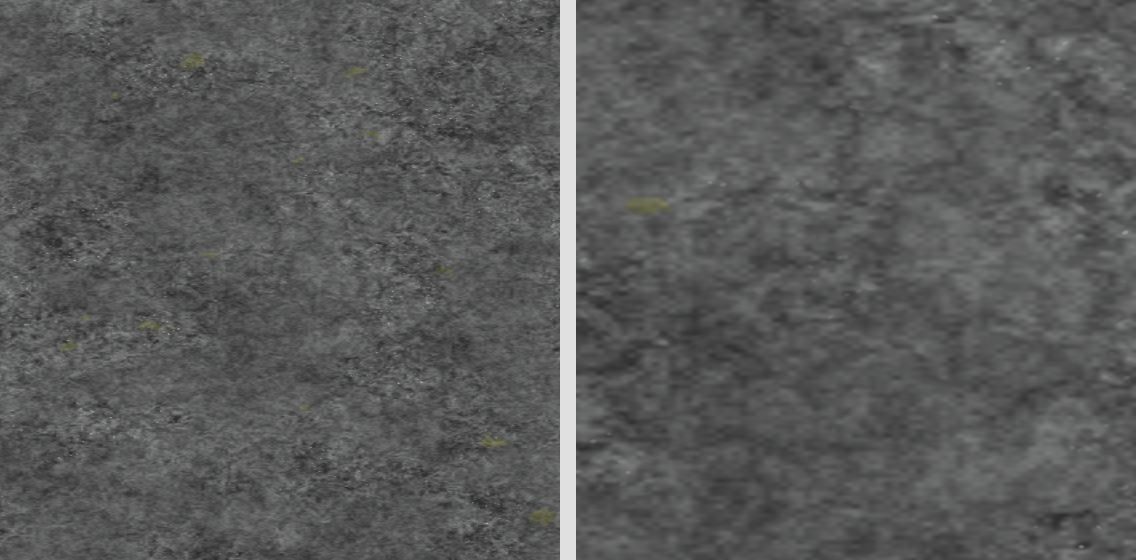
Left: the whole. Right: its middle third, enlarged.
Reproduce this texture procedurally as a WebGL 2 fragment shader.

```glsl
#version 300 es
precision highp float;
// Weathered dark grey stone with a faint horizontal grain.
// Layered noise gives the tone, scattered cellular flakes give pits and
// bright specks, and a few broken ellipses give olive lichen stains.

#define BASE_TONE 0.350
#define GRAIN_CONTRAST 1.0
#define FLATTEN 1.8
#define PIT_DEPTH 0.085
#define FLAKE_LIGHT 0.085
#define SPECK_LIGHT 0.24
#define STAIN_SHARE 0.12
#define STAIN_COLOR vec3(0.43, 0.43, 0.27)

uniform vec2 u_resolution;
out vec4 outColor;

// Integer hash: three random values in 0..1 for a cell and a seed.
vec3 hash3(vec2 cell, int seed) {
    uvec3 v = uvec3(ivec3(ivec2(cell), seed)) * 1664525u + 1013904223u;
    v.x += v.y * v.z; v.y += v.z * v.x; v.z += v.x * v.y;
    v ^= v >> 16u;
    v.x += v.y * v.z; v.y += v.z * v.x; v.z += v.x * v.y;
    return vec3(v >> 8u) / 16777216.0;
}

// Smooth value noise in -1..1.
float noise(vec2 p, int seed) {
    vec2 i = floor(p), f = fract(p);
    f = f * f * (3.0 - 2.0 * f);
    float low = mix(hash3(i, seed).x, hash3(i + vec2(1, 0), seed).x, f.x);
    float high = mix(hash3(i + vec2(0, 1), seed).x, hash3(i + 1.0, seed).x, f.x);
    return 2.0 * mix(low, high, f.y) - 1.0;
}

// Noise stretched along x; frequency counts features across the canvas.
float grain(vec2 uv, float frequency, int seed) {
    return noise(uv * frequency * vec2(1.0, FLATTEN), seed);
}

// Scattered flat flakes, one candidate per cell, each with its own strength.
float flakes(vec2 uv, float cells, float share, float radius, float blur, int seed) {
    vec2 grid = cells * vec2(1.0, 1.5);
    vec2 home = floor(uv * grid);
    float cover = 0.0;
    for (int y = -1; y <= 1; y++) {
        for (int x = -1; x <= 1; x++) {
            vec2 cell = home + vec2(x, y);
            vec3 place = hash3(cell, seed);
            vec3 trait = hash3(cell, seed + 1);
            vec2 offset = uv - (cell + place.xy) / grid;
            offset.y += offset.x * (trait.z - 0.5) * 0.7;
            float size = radius * mix(0.5, 1.0, trait.x);
            float dist = length(offset * vec2(1.0, 1.6));
            float disc = 1.0 - smoothstep(size - blur, size + blur, dist);
            cover = max(cover, disc * mix(0.35, 1.0, trait.y) * step(place.z, share));
        }
    }
    return cover;
}

// Sparse ragged stains, gathered towards the middle of the canvas.
float stains(vec2 uv) {
    vec2 grid = vec2(8.0, 12.0);
    vec2 home = floor(uv * grid);
    float ragged = 0.45 * grain(uv, 45.0, 60) + 0.45 * grain(uv, 110.0, 61);
    float cover = 0.0;
    for (int y = -1; y <= 1; y++) {
        for (int x = -1; x <= 1; x++) {
            vec2 cell = home + vec2(x, y);
            vec3 place = hash3(cell, 62);
            vec2 center = (cell + place.xy) / grid;
            float near = 1.0 - smoothstep(0.15, 0.55, length(center - vec2(0.45, 0.6)));
            float size = mix(0.012, 0.032, hash3(cell, 63).x);
            float dist = length((uv - center) * vec2(1.0, 2.2)) / size;
            float blot = 1.0 - smoothstep(0.45, 1.05, dist + ragged);
            cover = max(cover, blot * step(place.z, STAIN_SHARE * (0.25 + 1.6 * near)));
        }
    }
    return cover;
}

void main() {
    float extent = min(u_resolution.x, u_resolution.y);
    vec2 uv = gl_FragCoord.xy / extent;
    float pixel = 1.0 / extent;

    // Bend the domain slightly so that layers do not align.
    vec2 bent = uv + 0.006 * vec2(grain(uv, 24.0, 1), grain(uv, 31.0, 2));
    float broad = grain(bent, 5.0, 3);
    float patches = grain(bent, 14.0, 4);
    float rough = smoothstep(-0.35, 0.55, 0.6 * grain(bent, 7.0, 5) + 0.5 * grain(bent, 22.0, 6));

    // Tone from broad clouds down to fine grit.
    float fine = 0.050 * grain(bent, 48.0, 7) + 0.065 * grain(bent, 105.0, 8)
               + 0.055 * grain(uv, 210.0, 9);
    float tone = BASE_TONE + 0.026 * broad + 0.036 * patches;
    tone += GRAIN_CONTRAST * mix(0.75, 1.15, rough) * fine;

    // Dark smudges and small pits.
    float smudge = smoothstep(0.3, 0.8, 0.7 * grain(bent, 11.0, 10) + 0.45 * grain(bent, 34.0, 11));
    tone -= 0.05 * smudge;
    tone -= PIT_DEPTH * rough * flakes(bent, 62.0, 0.38, 0.0065, 0.0025, 20);

    // Pale flakes and tiny bright specks, densest on rough ground.
    tone += FLAKE_LIGHT * mix(0.2, 1.0, rough) * flakes(bent, 75.0, 0.42, 0.0055, 0.002, 30);
    float speck = flakes(uv, 110.0, 0.16, 0.0022, max(0.0010, 0.6 * pixel), 40);
    tone += SPECK_LIGHT * rough * rough * speck;

    // Stains keep the underlying relief.
    vec3 color = vec3(max(tone, 0.19)) * vec3(0.995, 1.0, 1.005);
    vec3 stained = STAIN_COLOR * (0.45 + 0.55 * tone / BASE_TONE);
    outColor = vec4(mix(color, stained, 0.65 * stains(uv)), 1.0);
}
```
